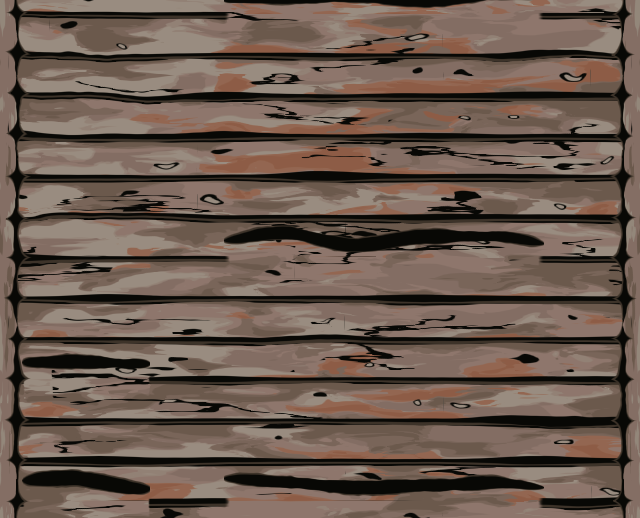
Reproduce this texture procedurally as a Shadertoy shader.

```glsl
// Weathered painted slats stacked between two posts, in flat posterised tones.
// Rows come from a wobbling vertical coordinate; thresholded noise lays down
// shade, pale paint and rust, then cracks, chips, seams and broken gaps.
#define ROW_PITCH 0.0783   // slat height, in canvas heights
#define TOP_SEAM 0.0274    // first seam, measured from the top
#define POST_W 0.025       // post width, in canvas widths
#define SEAM_W 0.036       // seam half width, in slat heights
#define WOBBLE 0.42        // seam waviness
#define GAP_H 0.16         // half height of broken gaps
#define SHADE_LEVEL 0.71   // higher means less shade
#define PALE_LEVEL 0.65    // higher means less pale paint
#define RUST_LEVEL 0.69    // higher means less rust
#define CHIP_RATE 0.30     // share of cells with a chip

const vec3 BASE = vec3(0.54, 0.45, 0.41);
const vec3 PALE = vec3(0.60, 0.55, 0.50);
const vec3 SHADE = vec3(0.42, 0.35, 0.30);
const vec3 INK = vec3(0.03, 0.03, 0.02);
const vec3 BROWN = vec3(0.24, 0.20, 0.16);
const vec3 RUST = vec3(0.56, 0.39, 0.31);

float hash(vec2 p) { return fract(sin(dot(p, vec2(127.1, 311.7))) * 43758.5453); }

float noise(vec2 p) {
    vec2 i = floor(p), f = fract(p);
    f = f * f * (3.0 - 2.0 * f);
    return mix(mix(hash(i), hash(i + vec2(1, 0)), f.x),
               mix(hash(i + vec2(0, 1)), hash(i + vec2(1, 1)), f.x), f.y);
}

float fbm(vec2 p) {
    float sum = 0.0, amp = 0.533;
    for (int i = 0; i < 4; i++) {
        sum += amp * noise(p);
        p = p * 2.03 + 17.3;
        amp *= 0.5;
    }
    return sum;
}

// Antialiased test of v > level
float over(float v, float level) {
    return smoothstep(-0.7, 0.7, (v - level) / max(fwidth(v), 1e-4));
}

// Lens profile of the broken stretches in a row: 0 outside, 1 in the middle
float broken(float x, float row) {
    float span = 0.0;
    for (int i = 0; i < 2; i++) {
        bool isLong = i == 0;
        bool present = isLong ? mod(row, 6.0) == 5.0 : row > 7.0 && mod(row, 3.0) == 2.0;
        float u = (x - (isLong ? 0.60 : 0.135)) / (isLong ? 0.25 : 0.10);
        if (present) span = max(span, 1.0 - u * u * u * u);
    }
    return span;
}

void mainImage(out vec4 fragColor, in vec2 fragCoord) {
    vec2 uv = fragCoord / iResolution.xy;
    float x = uv.x, side = min(x, 1.0 - x);

    // Slat coordinates: row index, t from 0 at the top to 1 at the bottom
    float q = (1.0 - uv.y - TOP_SEAM) / ROW_PITCH;
    float sway = smoothstep(0.35, 0.9, noise(vec2(x * 2.0 + 3.0, q * 0.8 + 40.0)));
    float y = q - WOBBLE * (0.12 + sway) * (fbm(vec2(x * 8.0, q)) - 0.5);
    float row = floor(y), t = y - row;
    float seam = floor(y + 0.5), d = y - seam;
    float whole = 1.0 - smoothstep(0.0, 0.15, broken(x, seam - 1.0));

    // Paint layers
    vec2 g = vec2(x * 9.0, y * 2.4);
    g += 0.7 * vec2(noise(g * 1.6), noise(g * 1.6 + 9.0));
    float a = fbm(g), b = fbm(g + 31.0), c = fbm(g * vec2(0.8, 1.1) + 57.0);
    vec3 col = mix(BASE * 0.95, BASE * 1.03, over(c, 0.45));
    float left = 1.0 - smoothstep(0.15, 0.7, x);
    float pale = b + 0.13 * left + 0.10 * (t - 0.5);
    col = mix(col, mix(BASE, PALE, 0.55), over(pale, PALE_LEVEL - 0.04));
    col = mix(col, PALE, over(pale, PALE_LEVEL));
    float bell = exp(-pow((x - 0.64) / 0.22, 2.0));
    float rust = c + 0.20 * bell * (0.55 + 0.45 * cos((y - 2.5) * 0.84)) + 0.22 * (t - 0.6);
    col = mix(col, RUST * 1.03, over(rust, RUST_LEVEL));
    col = mix(col, RUST * vec3(0.99, 0.93, 0.88), over(rust, RUST_LEVEL + 0.08));
    float shade = a + 0.5 * exp(-5.0 * t) * whole + 0.2 * exp(-60.0 * max(side - POST_W, 0.0));
    col = mix(col, mix(BASE, SHADE, 0.55), over(shade, SHADE_LEVEL - 0.07));
    col = mix(col, SHADE, over(shade, SHADE_LEVEL));

    // Hairline cracks
    float ridge = abs(fbm(vec2(x * 6.0, y * 3.0) + 80.0) - 0.5);
    float gate = over(noise(vec2(x * 7.0, y * 1.7) + 12.0), 0.70);
    col = mix(col, INK, over(-ridge, -0.022) * gate);

    // Chips, some with pale paint inside the rim
    vec2 cell = vec2(floor(x * 13.0), row);
    float pick = hash(cell + 5.0), kind = hash(cell + 8.0);
    vec2 mid = vec2(0.3 + 0.4 * hash(cell), 0.3 + 0.45 * kind);
    vec2 off = vec2(fract(x * 13.0), t) - mid;
    off.y += 0.22 * (noise(vec2(x * 50.0, y * 5.0)) - 0.5);
    float chip = 1.0 - length(off / vec2(0.06 + 0.22 * hash(cell + 3.0), 0.07));
    float has = step(pick, CHIP_RATE);
    col = mix(col, INK, has * over(chip, 0.0));
    col = mix(col, PALE, has * step(0.5, kind) * over(chip - 0.5 * off.y, 0.35));

    // Seams: brown band, main black line and a broken line below it
    float rough = noise(vec2(x * 6.0, seam * 5.3));
    float band = 0.10 + 0.09 * rough;
    col = mix(col, BROWN, whole * over(band * 0.5 - abs(d - band * 0.35), 0.0));
    float lineW = SEAM_W + 0.10 * rough * rough * rough;
    col = mix(col, INK, whole * over(lineW - abs(d), 0.0));
    float under = 0.022 * smoothstep(0.3, 0.6, noise(vec2(x * 14.0, seam + 60.0)));
    col = mix(col, INK, whole * over(under - abs(d - band * 0.85), 0.0));

    // Broken gaps with a ragged brown rim
    float ragged = fbm(vec2(x * 16.0, y * 1.5) + 23.0);
    float gap = GAP_H * (0.5 + ragged) * sqrt(max(broken(x, row), 0.0));
    gap -= abs(t - 0.57 - 0.35 * (noise(vec2(x * 9.0, row)) - 0.5));
    float open = step(0.001, broken(x, row));
    col = mix(col, BROWN, open * over(gap + 0.12 * (ragged - 0.35), 0.0));
    col = mix(col, INK, open * over(gap, 0.0));

    // Mirrored posts with streaks, and dark joints flaring at each seam
    float grain = fbm(vec2(side * 90.0, uv.y * 9.0));
    vec3 post = mix(BASE * 0.96, SHADE, over(grain, 0.62));
    post = mix(post, PALE * 0.96, over(-grain, -0.36));
    float knot = noise(vec2(side * 110.0, uv.y * 24.0) + 4.0);
    post = mix(post, INK, over(knot - 60.0 * abs(side - 0.013), 0.78));
    float edge = POST_W + 0.008 * (fbm(vec2(uv.y * 22.0, 3.0)) - 0.5);
    col = mix(post, col, over(side, edge));
    float joint = 0.004 * noise(vec2(uv.y * 40.0, 7.0)) + 0.010 * exp(-11.0 * abs(d));
    col = mix(col, BROWN, over(joint * 1.4 - abs(side - edge - 0.002), 0.0));
    col = mix(col, INK, over(joint - abs(side - edge - 0.001), 0.0));

    fragColor = vec4(col, 1.0);
}
```
